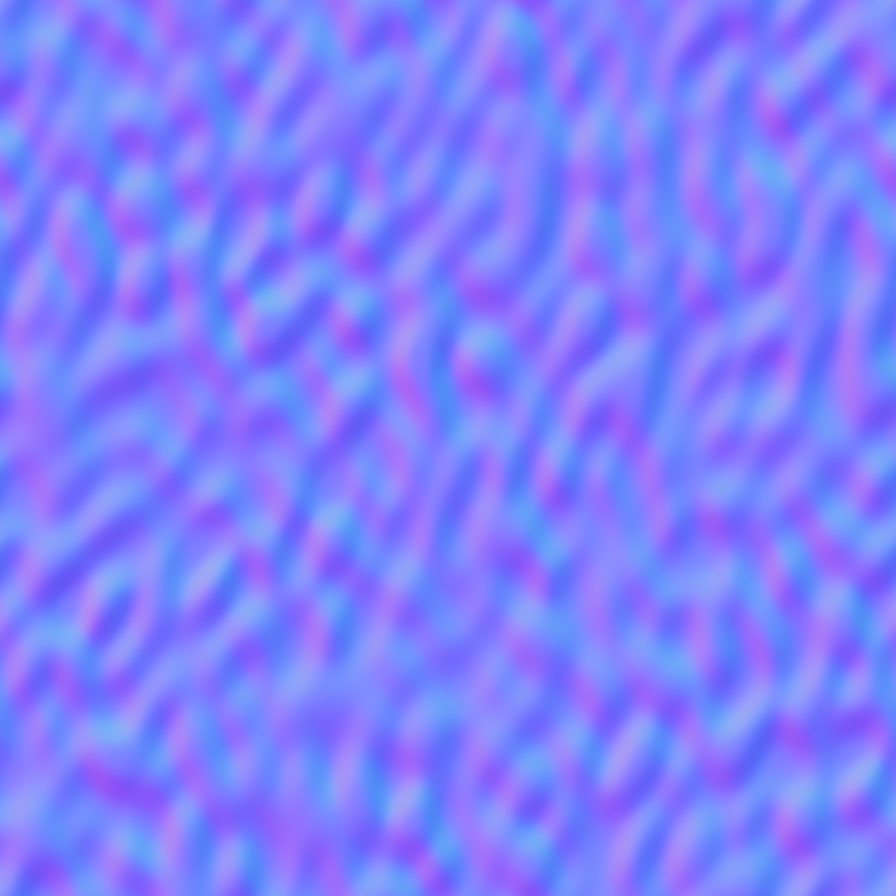
A Shadertoy shader for this texture map:

```glsl
// Tangent-space normal map of a soft, upright, rippled relief.
// The height is a sum of random plane waves with whole wave numbers, so it
// tiles exactly; its slope is found analytically and turned into a normal.

const int   WAVES    = 120;               // number of plane waves, in pairs
const vec2  MAX_FREQ = vec2(21.0, 14.0);  // highest repeats per tile, x and y
const float LEAN     = 0.05;              // tilt of the ripples to the right
const vec2  STRENGTH = vec2(0.20, 0.18);  // steepness along x and y
const float PLATEAU  = 1.7;               // smaller flattens crests and hollows
const float MAX_SLOPE = 0.5;              // steepest slope, reached softly
const float TAU      = 6.2831853;

// Integer hash: three random values from 0 to 1
vec3 hash3(uvec3 v) {
    v = v * 1664525u + 1013904223u;
    v.x += v.y * v.z;  v.y += v.z * v.x;  v.z += v.x * v.y;
    v ^= v >> 16u;
    v.x += v.y * v.z;  v.y += v.z * v.x;  v.z += v.x * v.y;
    return vec3(v >> 8u) / 16777216.0;
}

// Height in x, slope in yz; each is scaled to unit variance
vec3 relief(vec2 p) {
    vec2 spread = MAX_FREQ / sqrt(6.0);   // deviation of a triangular spread
    spread.y = length(vec2(spread.y, LEAN * spread.x));
    vec3 sum = vec3(0.0);
    for (int i = 0; i < WAVES; i++) {
        // Both waves of a pair share a frequency, mirrored to balance the grain
        vec3 a = hash3(uvec3(i / 2, 17, 5));
        vec3 b = hash3(uvec3(i / 2, 71, 9));
        bool mirrored = (i & 1) == 1;
        vec2 freq = (a.xy + b.xy - 1.0) * MAX_FREQ;
        if (mirrored) freq.y = -freq.y;
        freq.y -= LEAN * freq.x;
        freq = round(freq);               // whole repeats wrap at the edges
        float phase = TAU * (dot(freq, p) + (mirrored ? b.z : a.z));
        sum += vec3(cos(phase), -sin(phase) * freq / spread);
    }
    return sum * sqrt(2.0 / float(WAVES));
}

void mainImage(out vec4 fragColor, in vec2 fragCoord) {
    vec2 uv = fragCoord / iResolution.xy;
    vec3 surface = relief(uv);

    // Level off the highest and lowest parts, then limit the steepest ones
    float h = surface.x / PLATEAU;
    vec2 slope = surface.yz * STRENGTH * exp(-0.5 * h * h);
    slope *= inversesqrt(1.0 + dot(slope, slope) / (MAX_SLOPE * MAX_SLOPE));

    // Green points down the canvas
    vec3 normal = normalize(vec3(-slope.x, slope.y, 1.0));
    fragColor = vec4(0.5 + 0.5 * normal, 1.0);
}
```
